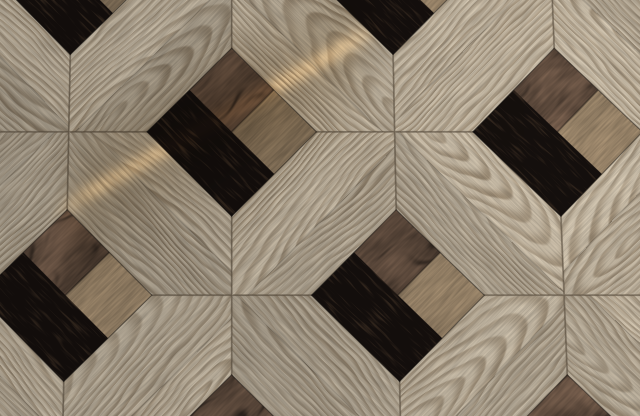
A WebGL 2 fragment shader for this pattern:

```glsl
#version 300 es
precision highp float;

#define CELL 0.2536
#define HALF_DIAGONAL 0.52
#define SEAM_WIDTH 0.0035
#define RINGS 29.0
#define GRAIN_DEPTH 0.62
#define SUN_STRENGTH 0.2
#define ASH_LIGHT vec3(0.73, 0.69, 0.62)
#define ASH_GRAIN vec3(0.48, 0.42, 0.34)
#define OAK vec3(0.51, 0.44, 0.35)
#define WALNUT vec3(0.34, 0.27, 0.22)
#define WENGE vec3(0.075, 0.055, 0.047)
#define WENGE_STREAK vec3(0.19, 0.145, 0.11)

uniform vec2 u_resolution;
out vec4 fragColor;

float hash(vec2 p) {
    vec3 q = fract(p.xyx * 0.1031);
    q += dot(q, q.yzx + 33.33);
    return fract((q.x + q.y) * q.z);
}

float cornerSlope(vec2 corner, vec2 offset) {
    float angle = 6.2832 * hash(corner);
    return dot(vec2(cos(angle), sin(angle)), offset);
}

// Gradient noise, roughly -0.7 to 0.7
float noise(vec2 p) {
    vec2 i = floor(p), f = p - i;
    vec2 w = f * f * f * (f * (f * 6.0 - 15.0) + 10.0);
    vec2 e = vec2(1.0, 0.0);
    float low = mix(cornerSlope(i, f), cornerSlope(i + e, f - e), w.x);
    float high = mix(cornerSlope(i + e.yx, f - e.yx), cornerSlope(i + 1.0, f - 1.0), w.x);
    return mix(low, high, w.y);
}

// Wood coordinates: x along the grain, y across it
float fibre(vec2 s, float density) {
    return noise(s * vec2(5.0, density)) + 0.5 * noise(s * vec2(11.0, density * 1.9) + 7.0);
}

// Growth rings cut at a shallow slope, giving straight and arched grain
vec3 ash(vec2 s, float seed) {
    vec2 shift = vec2(seed * 91.0, seed * 53.0);
    float core = (hash(shift) - 0.5) * 0.9;
    float depth = (hash(shift + 3.0) - 0.5) * 0.35;
    float warp = 0.07 * noise(s * vec2(1.6, 4.0) + shift)
               + 0.012 * noise(s * vec2(6.0, 14.0) + shift);
    float rings = RINGS * length(vec2(s.y - core + warp, 0.2 * s.x + depth));
    float phase = fract(rings);
    float late = smoothstep(0.2, 0.8, phase) * (1.0 - smoothstep(0.82, 1.0, phase));
    float strength = GRAIN_DEPTH * (0.75 + 0.6 * noise(s * vec2(1.5, 5.0) + shift + 19.0));
    float stain = 0.14 + 0.12 * noise(s * vec2(1.0, 7.0) + shift + 31.0);
    return mix(ASH_LIGHT, ASH_GRAIN, stain + late * strength)
         * (1.0 + 0.14 * fibre(s + shift, 75.0));
}

vec3 walnut(vec2 s, vec2 shift) {
    float bend = noise(s * vec2(3.0, 5.0) + shift);
    float bands = 0.5 + 0.5 * sin(6.2832 * (s.y * 7.0 + 2.6 * bend));
    float figure = smoothstep(-0.1, 0.4, noise(s * vec2(3.5, 6.0) + shift + 11.0));
    vec3 wood = WALNUT * (1.0 + 0.45 * bend + 0.2 * fibre(s + shift, 50.0));
    return wood * (1.0 - 0.5 * figure * pow(bands, 3.0)) * (1.0 + 0.08 * bands);
}

vec3 wenge(vec2 s, vec2 shift) {
    float streak = fibre(s * vec2(1.0, 1.0 + 0.04 * noise(s * 3.0)) + shift, 48.0);
    return mix(WENGE, WENGE_STREAK, smoothstep(0.0, 0.75, streak));
}

vec3 oak(vec2 s, vec2 shift) {
    float cloud = noise(s * vec2(2.0, 6.0) + shift);
    return OAK * (1.04 + 0.14 * cloud + 0.18 * fibre(s + shift, 60.0));
}

float seam(float dist, float pixel) {
    return 1.0 - smoothstep(SEAM_WIDTH - 0.5 * pixel, SEAM_WIDTH + pixel, abs(dist));
}

void main() {
    vec2 p = gl_FragCoord.xy / u_resolution.x;

    // Square grid with a slight tilt of the floor
    vec2 q = p - vec2(0.362, 0.444);
    vec2 grid = q / (CELL - vec2(-0.001, 0.001) - vec2(0.02, 0.0103) * q.y);
    float pixel = fwidth(grid.x);

    // Inset squares sit on every other grid node
    vec2 n = floor(vec2(grid.x + grid.y, grid.x - grid.y) * 0.5 + 0.5);
    vec2 node = vec2(n.x + n.y, n.x - n.y);
    vec2 d = grid - node;
    float edge = abs(d.x) + abs(d.y) - HALF_DIAGONAL;

    // Ash planks run diagonally, each made of two boards
    vec2 cell = floor(grid);
    vec2 f = grid - cell - 0.5;
    float turn = mod(cell.x + cell.y, 2.0) > 0.5 ? 1.0 : -1.0;
    vec2 s = vec2(f.x + turn * f.y, f.x - turn * f.y) * 0.7071;
    float joint = s.y - 0.22 * (hash(cell + 41.0) - 0.5);
    float side = step(0.0, joint);
    float seed = hash(cell * 1.7 + side * 13.0 + 5.0);
    vec3 color = ash(s, seed) * (0.93 + 0.13 * seed);
    color *= 1.0 - 0.12 * seam(joint, pixel);
    float gap = max(seam(d.x, pixel), seam(d.y, pixel));
    color = mix(color, ASH_GRAIN * 0.72, 0.7 * gap);

    // Inset: one dark half, two quarter blocks
    vec2 t = vec2(d.x - d.y, d.x + d.y) * 0.7071;
    vec2 shift = node * 7.3 + 20.0;
    float blend = 0.7 * pixel;
    vec3 blocks = mix(walnut(t.yx, shift), oak(t.yx, shift), smoothstep(-blend, blend, t.x));
    blocks *= 1.0 + 0.16 * (hash(node + 9.0) - 0.5);
    blocks *= 1.0 - 0.35 * seam(t.x, pixel);
    vec3 inset = mix(wenge(t, shift), blocks, smoothstep(-blend, blend, t.y));
    color = mix(inset, color, smoothstep(-pixel, pixel, edge));
    color *= 1.0 - 0.4 * seam(edge, pixel);

    // Soft room light with a warm sun streak
    float across = p.y - 0.27 - 0.569 * p.x;
    float reach = smoothstep(0.07, 0.15, p.x) * (1.0 - smoothstep(0.52, 0.62, p.x));
    float shade = exp(-across * across * 90.0) * reach;
    float sun = exp(-across * across * 3200.0) * reach;
    color *= 0.94 + 0.11 * smoothstep(0.1, 0.95, p.x);
    color *= 1.0 - shade * vec3(0.13, 0.16, 0.21);
    color *= 1.0 + SUN_STRENGTH * sun * vec3(1.7, 1.4, 0.9);
    fragColor = vec4(clamp(color, 0.0, 1.0), 1.0);
}
```
